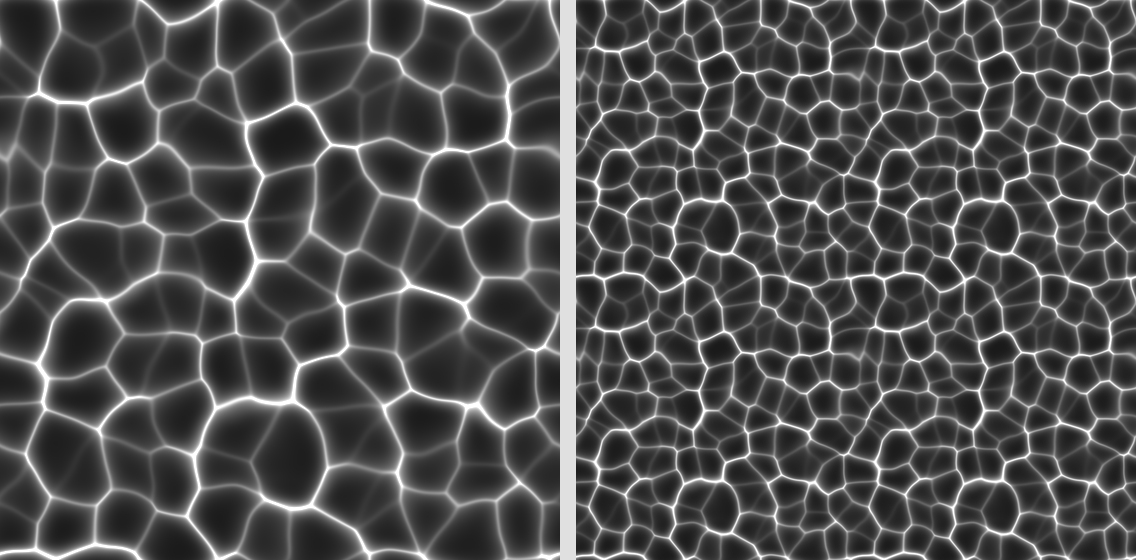
Left: one tile. Right: repeated 2 by 2.
Give the GLSL for this texture, as a three.js fragment shader.

```glsl
// Grey web of light caustics: dark rounded cells between glowing ridges.
// Each point blends its nearby seeds by a soft minimum; the spread of the
// blended seeds peaks on cell borders, and three sharpnesses add core and halo.

varying vec2 vUv;

const float CELLS = 11.0;         // seeds across the tile
const float JITTER = 0.9;         // how far seeds leave the grid
const float SIZE_VARIETY = 0.22;  // random head start of each seed

const float FLOOR_LIGHT = 0.095;
const float HALO_SHARPNESS = 4.0;
const float RIDGE_SHARPNESS = 10.0;
const float CORE_SHARPNESS = 26.0;
const float HALO_GAIN = 0.54;
const float RIDGE_GAIN = 0.38;
const float CORE_GAIN = 0.85;

float hash(vec2 cell, float salt) {
  return fract(sin(dot(cell, vec2(127.1, 311.7)) + salt * 74.7) * 43758.5453);
}

vec2 hash2(vec2 cell, float salt) {
  return vec2(hash(cell, salt), hash(cell, salt + 1.0));
}

// Smooth vector noise in -0.5..0.5 that wraps after a whole period
vec2 wrappedNoise(vec2 uv, float period, float salt) {
  vec2 p = uv * period;
  vec2 cell = floor(p);
  vec2 f = p - cell;
  vec2 s = f * f * f * (f * (f * 6.0 - 15.0) + 10.0);
  vec2 lowLeft = hash2(mod(cell, period), salt);
  vec2 lowRight = hash2(mod(cell + vec2(1.0, 0.0), period), salt);
  vec2 topLeft = hash2(mod(cell + vec2(0.0, 1.0), period), salt);
  vec2 topRight = hash2(mod(cell + vec2(1.0, 1.0), period), salt);
  return mix(mix(lowLeft, lowRight, s.x), mix(topLeft, topRight, s.x), s.y) - 0.5;
}

// Bends the straight cell borders into curves
vec2 warp(vec2 uv) {
  return uv + 0.036 * wrappedNoise(uv, 9.0, 3.0)
            + 0.010 * wrappedNoise(uv, 17.0, 8.0);
}

// Variance of the seed positions under soft-minimum weights
float seedSpread(vec2 uv, float cells, float sharpness) {
  vec2 p = uv * cells;
  vec2 home = floor(p);
  vec2 f = p - home;
  float total = 0.0;
  float meanSquare = 0.0;
  vec2 mean = vec2(0.0);
  for (int y = -2; y <= 2; y++) {
    for (int x = -2; x <= 2; x++) {
      vec2 offset = vec2(float(x), float(y));
      vec2 cell = mod(home + offset, cells);
      vec2 seed = offset + 0.5 + JITTER * (hash2(cell, 0.0) - 0.5) - f;
      float squareDist = dot(seed, seed);
      float energy = squareDist + SIZE_VARIETY * (hash(cell, 5.0) - 0.5);
      float weight = exp(-sharpness * energy);
      total += weight;
      mean += weight * seed;
      meanSquare += weight * squareDist;
    }
  }
  mean /= total;
  return max(meanSquare / total - dot(mean, mean), 0.0);
}

void main() {
  vec2 uv = warp(vUv);
  float light = FLOOR_LIGHT;
  light += HALO_GAIN * seedSpread(uv, CELLS, HALO_SHARPNESS);
  light += RIDGE_GAIN * seedSpread(uv, CELLS, RIDGE_SHARPNESS);
  light += CORE_GAIN * seedSpread(uv, CELLS, CORE_SHARPNESS);
  gl_FragColor = vec4(vec3(min(light, 1.0)), 1.0);
}
```
